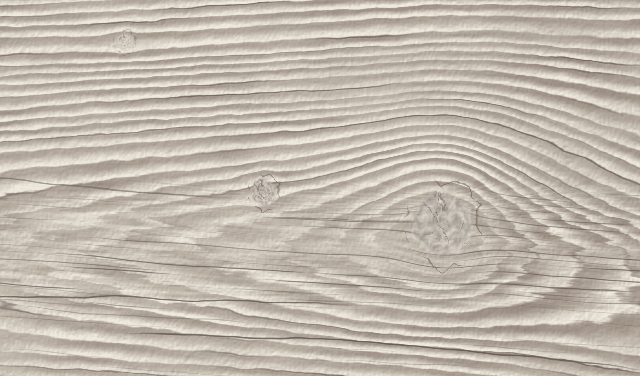
Write a WebGL 1 fragment shader that draws this texture.

```glsl
precision highp float;
// Pale weathered plank: ridged growth rings bend around one large and two small knots.
// A ring field (nested arches) is shaded with a saw profile, then fibres, grit,
// drying cracks and cracked knot faces are laid over it.
uniform vec2 u_resolution;

const vec3 SHADOW = vec3(0.610, 0.560, 0.515);
const vec3 LIGHT = vec3(0.915, 0.893, 0.845);
const vec3 CRACK = vec3(0.36, 0.32, 0.30);
const vec3 KNOT_GREY = vec3(0.735, 0.71, 0.675);
const vec3 BIG_KNOT = vec3(1.180, 0.400, 0.090);   // centre x, y and radius
const vec3 SMALL_KNOT = vec3(0.700, 0.487, 0.038);
const vec3 TINY_KNOT = vec3(0.330, 0.888, 0.026);
const float RING_SPACING = 0.0275;
const float HEART_Y = 0.33;       // height where the arches turn
const float RING_CONTRAST = 0.74;
const float FIBRE_CONTRAST = 0.50;
const float GRIT_CONTRAST = 0.42;
const float CRACK_WIDTH = 0.0030;

float hash(vec2 p) {
  return fract(sin(dot(p, vec2(127.1, 311.7))) * 43758.5453);
}

float noise(vec2 p) {
  vec2 i = floor(p), f = fract(p);
  f = f * f * (3.0 - 2.0 * f);
  return mix(mix(hash(i), hash(i + vec2(1.0, 0.0)), f.x),
             mix(hash(i + vec2(0.0, 1.0)), hash(i + 1.0), f.x), f.y);
}

float fbm(vec2 p) {
  float sum = 0.0, amp = 0.5;
  for (int i = 0; i < 4; i++) {
    sum += amp * noise(p);
    p = p * 2.03 + 17.3;
    amp *= 0.5;
  }
  return sum / 0.9375;
}

// Fine isotropic grain, turned so that no lattice shows
float grain(vec2 p) {
  vec2 q = mat2(0.8, 0.6, -0.6, 0.8) * p;
  return 0.5 * noise(q * 95.0) + 0.5 * noise(p.yx * 170.0 + 9.0);
}

// Pushes the grain outward so that it parts around a knot
vec2 part(vec2 p, vec3 knot) {
  vec2 q = p - knot.xy;
  return knot.xy + q * (1.0 - 0.6 * exp(-dot(q, q) / (knot.z * knot.z * 1.6)));
}

// Ring field: flat arches left of the big knot, steeper ones right of it
float ringField(vec2 p) {
  float dx = p.x - BIG_KNOT.x, dy = p.y - HEART_Y;
  float left = 0.05 + 0.10 * exp(-dy * dy / 0.04);
  float right = 0.32 * exp(-pow((p.y - 0.43) / 0.30, 2.0))
              - 0.17 * (1.0 - smoothstep(0.0, 0.34, p.y));
  float slope = mix(left, right, smoothstep(-0.12, 0.12, dx));
  float f = sqrt(dy * dy + 0.006) + slope * sqrt(dx * dx + 0.01);
  f -= 0.05 * exp(-dx * dx / 0.05 - pow((p.y - 0.5) / 0.25, 2.0));
  return f + 0.012 * (noise(p * vec2(3.0, 7.0)) - 0.5)
           + 0.009 * (fbm(p * vec2(20.0, 40.0)) - 0.5);
}

// Broken dark lines, one wandering line in each row
float cracks(vec2 p, float rows, float seed) {
  float y = p.y * rows, id = floor(y);
  float offset = 0.5 + 0.55 * (fbm(vec2(p.x * 4.0, id * 7.3 + seed)) - 0.5);
  float on = smoothstep(0.50, 0.85, noise(vec2(p.x * 3.4 + id * 3.7, id * 9.1 + seed)));
  float width = CRACK_WIDTH * rows * (0.5 + 0.5 * on);
  return on * (1.0 - smoothstep(0.0, width, abs(fract(y) - offset)));
}

// One long split from a to b, sagging, wavering and tapered at its ends
float split(vec2 p, vec2 a, vec2 b, float sag) {
  float s = (p.x - a.x) / (b.x - a.x);
  float y = mix(a.y, b.y, s) + sag * s * (1.0 - s) + 0.02 * (fbm(vec2(p.x * 6.0, a.y * 50.0)) - 0.5);
  float ends = smoothstep(0.0, 0.1, s) * (1.0 - smoothstep(0.8, 1.0, s));
  float width = 0.0025 + 0.002 * noise(vec2(p.x * 8.0, a.y * 20.0));
  return ends * (1.0 - smoothstep(0.0005, width, abs(p.y - y)));
}

// Knot face: x = coverage, y = crack darkness, z = tone
vec3 knotFace(vec2 p, vec3 knot) {
  vec2 q = (p - knot.xy) / knot.z;
  q += 0.4 * (vec2(fbm(q * 2.2 + knot.x * 9.0), fbm(q * 2.2 + 31.0)) - 0.5);
  float d = length(q * vec2(1.0, 0.92)), soft = 0.002 / knot.z;
  float cover = 1.0 - smoothstep(0.65, 1.1, d);
  float rim = 1.0 - smoothstep(0.0, 0.01 + soft, abs(d - 1.0 - 0.35 * noise(q * 3.0)));
  rim *= smoothstep(0.35, 0.65, noise(q * 2.3 + 5.0));
  float veins = 1.0 - smoothstep(0.0, 0.02 + soft * 0.4, abs(fbm(q * vec2(2.8, 1.3) + 8.0) - 0.5));
  veins *= cover * smoothstep(0.25, 0.6, noise(q * 2.7 + 2.0));
  float tone = 0.5 + 0.22 * sin(d * 21.0 + 5.0 * noise(q * 2.0)) + 1.5 * (fbm(q * vec2(8.0, 5.0)) - 0.5);
  return vec3(cover, max(rim * 0.65, veins * 0.6), tone);
}

void main() {
  vec2 p = gl_FragCoord.xy / u_resolution.y;
  vec2 g = part(part(part(p, BIG_KNOT), SMALL_KNOT), TINY_KNOT);
  float heart = smoothstep(0.14, 0.25, p.y) * (1.0 - smoothstep(0.40, 0.53, p.y));
  float upper = smoothstep(0.26, 0.38, g.y);
  vec2 flow = vec2(g.x, g.y + 0.06 * g.x + 0.02 * noise(g * vec2(2.5, 4.0)));

  // Rings, torn into horizontal streaks in the heart
  float f = ringField(g) + 0.028 * heart * (fbm(flow * vec2(5.0, 60.0)) - 0.5);
  float phase = f / RING_SPACING + 1.0 * noise(vec2(f * 14.0, 3.0));
  float t = fract(phase);

  // Ridges: sharp lit lower lip, fading upward into shade
  float above = smoothstep(0.0, 0.13, t) * (1.0 - smoothstep(0.13, 0.85, t));
  float below = smoothstep(0.0, 0.13, 1.0 - t) * smoothstep(0.15, 0.87, t);
  float ridge = mix(below, above, upper) - 0.41;
  float calm = heart * (1.0 - 0.7 * smoothstep(1.2, 1.4, p.x));
  float strength = RING_CONTRAST * (1.0 - 0.45 * calm) * (0.5 + 0.9 * noise(g * vec2(4.0, 12.0) + 4.0));

  // Fibres along the grain and side-lit grit, roughest on the crests
  vec2 along = mix(vec2(g.x, f), flow, heart);
  float fibre = fbm(along * vec2(8.0, 90.0)) - 0.5;
  float grit = grain(p) - grain(p + vec2(0.003, -0.004));
  float tone = 0.52 + strength * ridge + FIBRE_CONTRAST * (0.75 + 0.7 * heart) * fibre
             + GRIT_CONTRAST * (0.8 + 0.5 * ridge) * grit
             + 0.20 * (fbm(p * vec2(2.0, 3.0)) - 0.5) + 0.07 * (0.8 - p.x);

  // Drying cracks: many in the heart, few along the rings
  float low = 1.0 - smoothstep(0.45, 0.55, p.y);
  float dark = 0.70 * low * mix(0.45, 1.0, heart) * cracks(flow, 34.0, 2.0);
  dark = max(dark, 0.55 * heart * cracks(flow, 55.0, 13.0));
  float lip = 1.0 - smoothstep(0.0, 0.10, min(t, 1.0 - t));
  lip *= smoothstep(0.55, 0.9, noise(vec2(g.x * 3.2, floor(phase + 0.5) * 5.7)));
  dark = max(dark, 0.65 * lip * (1.0 - heart));
  dark = max(dark, 0.75 * split(p, vec2(-0.1, 0.215), vec2(1.0, 0.185), 0.02));
  dark = max(dark, 0.80 * split(p, vec2(0.3, 0.115), vec2(1.80, 0.0), 0.10));
  dark = max(dark, 0.50 * split(p, vec2(-0.1, 0.535), vec2(0.64, 0.470), 0.0));

  vec3 color = mix(SHADOW, LIGHT, clamp(tone, -0.15, 1.06));
  color = mix(color, CRACK, dark);

  // Knots
  for (int i = 0; i < 3; i++) {
    vec3 knot = i == 0 ? BIG_KNOT : (i == 1 ? SMALL_KNOT : TINY_KNOT);
    vec3 face = knotFace(p, knot);
    float weight = i == 2 ? 0.5 : 0.85;
    vec3 wood = KNOT_GREY + 0.20 * (face.z - 0.5) + 0.12 * grit;
    if (i == 2) wood += 0.12;
    color = mix(color, wood, face.x * weight);
    color = mix(color, CRACK, face.y * weight);
  }
  gl_FragColor = vec4(color, 1.0);
}
```
